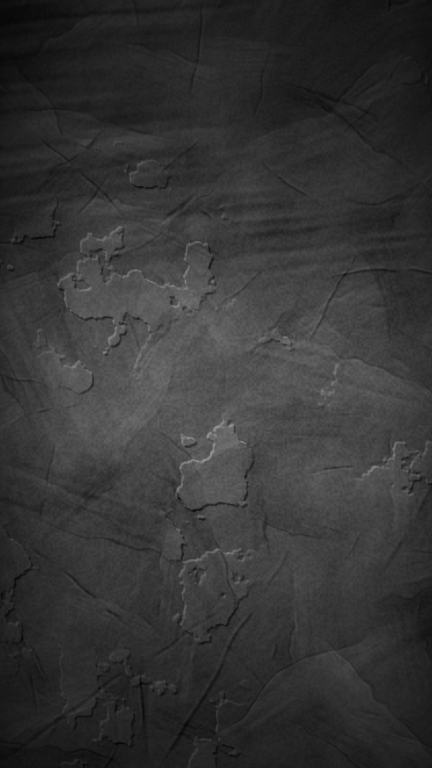
A Shadertoy shader for this texture:

```glsl
// Dark trowelled plaster: a charcoal wall, lightest across its middle.
// Overlapping trowel strokes with creased edges, scratches, combed grooves
// and flaked chips modulate a soft vignette tone.

const float EDGE_TONE = 0.088;     // grey level far from the light
const float GLOW_TONE = 0.225;     // grey added at the lit middle
const float GLOW_HEIGHT = 0.47;    // centre of the light, 0..1 up the canvas
const float GLOW_SPREAD = 0.34;
const float SIDE_SHADE = 0.40;     // darkening at left and right borders
const float CLOUD = 0.75;          // strength of the broad blotches
const float RELIEF = 1.3;          // strength of the fine side-lit bumps
const float STROKE_TONE = 0.17;    // tone step at a trowel edge
const float COMB = 0.26;           // fine lines inside a stroke
const float CREASE = 0.26;         // dark line along a trowel edge
const float SCRATCH = 0.42;
const float GROOVE = 0.55;
const float CHIP = 0.50;
const float GRAIN = 0.20;
const float LINE_WIDTH = 0.0032;   // in canvas widths
const vec2 LIGHT_STEP = vec2(-0.004, 0.005);

float hash(vec2 p) {
    vec3 q = fract(p.xyx * vec3(0.1031, 0.1030, 0.0973));
    q += dot(q, q.yzx + 33.33);
    return fract((q.x + q.y) * q.z);
}

float noise(vec2 p) {
    vec2 i = floor(p), f = fract(p);
    f = f * f * (3.0 - 2.0 * f);
    return mix(mix(hash(i), hash(i + vec2(1, 0)), f.x),
               mix(hash(i + vec2(0, 1)), hash(i + vec2(1, 1)), f.x), f.y);
}

float fbm(vec2 p) {
    float sum = 0.0, amp = 0.5;
    for (int i = 0; i < 5; i++) {
        sum += amp * noise(p);
        p = mat2(1.6, 1.2, -1.2, 1.6) * p + 7.1;
        amp *= 0.5;
    }
    return sum;
}

mat2 rotation(float a) {
    float c = cos(a), s = sin(a);
    return mat2(c, -s, s, c);
}

float bell(float x) { return exp(-x * x); }

// One randomly turned trowel pass per grid cell, sharp on one long side.
float trowelStrokes(vec2 p, float scale, float seed, float lineWidth) {
    vec2 g = p * scale;
    float width = lineWidth * scale;
    float wobble = 0.16 * (noise(g * 2.5 + seed) - 0.5) + 0.05 * (noise(g * 11.0) - 0.5);
    float broken = smoothstep(0.35, 0.7, noise(g * 4.0 + seed * 3.0));
    float sum = 0.0;
    for (int j = -1; j <= 1; j++)
    for (int i = -1; i <= 1; i++) {
        vec2 cell = floor(g) + vec2(i, j);
        vec2 centre = cell + vec2(hash(cell + seed), hash(cell + seed + 41.7));
        float pick = hash(cell + seed + 83.1);
        // Strokes lie flatter towards the top of the wall.
        float spread = mix(6.2, 2.2, smoothstep(0.9, 1.3, centre.y / scale));
        vec2 q = rotation((pick - 0.5) * spread) * (g - centre);
        float depth = wobble - q.y + 0.5 * (fract(pick * 7.0) - 0.5) * q.x * q.x;
        float reach = 1.0 - smoothstep(0.35, 0.7, abs(q.x));
        float body = smoothstep(-width, width, depth) * (1.0 - smoothstep(0.0, 0.65, depth));
        float tone = STROKE_TONE * (fract(pick * 13.0) < 0.5 ? -1.0 : 1.0);
        float comb = noise(q * vec2(3.0, 38.0) + cell * 17.0) - 0.5;
        float edge = 0.45 * bell(depth / width - 2.0) - bell(depth / width);
        sum += reach * (body * (tone + COMB * comb) + CREASE * broken * edge);
    }
    return sum;
}

// Thin bent scratches: a dark cut beside a faint lit lip.
float scratches(vec2 p, float scale, float seed, float lineWidth) {
    vec2 g = p * scale;
    float width = lineWidth * scale;
    float wobble = 0.05 * (noise(g * 5.0 + seed) - 0.5);
    float wear = smoothstep(0.25, 0.65, noise(g * 6.0 - seed));
    float sum = 0.0;
    for (int j = -1; j <= 1; j++)
    for (int i = -1; i <= 1; i++) {
        vec2 cell = floor(g) + vec2(i, j);
        vec2 centre = cell + vec2(hash(cell + seed), hash(cell + seed + 19.3));
        float pick = hash(cell + seed + 57.9);
        vec2 q = rotation(pick * 6.28) * (g - centre);
        q.y += wobble + 0.4 * (fract(pick * 9.0) - 0.5) * q.x * q.x;
        float len = mix(0.25, 0.85, fract(pick * 5.0));
        float reach = 1.0 - smoothstep(0.5 * len, len, abs(q.x));
        float cut = 0.5 * bell(q.y / width - 1.8) - bell(q.y / width);
        sum += reach * wear * cut * fract(pick * 23.0);
    }
    return sum;
}

// Ragged flakes gathered in a few places.
float flakes(vec2 p) {
    float gathering = smoothstep(0.55, 0.75, noise(p * 4.3 + 12.0));
    return gathering * smoothstep(0.53, 0.57, fbm(p * 11.0 + 31.0));
}

float bumps(vec2 p) { return fbm(p * 9.0 + 2.0 * noise(p * 3.0)); }

void mainImage(out vec4 fragColor, in vec2 fragCoord) {
    vec2 uv = fragCoord / iResolution.xy;
    vec2 p = fragCoord / iResolution.x;
    float lineWidth = max(LINE_WIDTH, 0.8 / iResolution.x);

    // Vignette tone
    float glow = bell((uv.y - GLOW_HEIGHT) / GLOW_SPREAD);
    float side = abs(2.0 * uv.x - 1.04);
    float tone = (EDGE_TONE + GLOW_TONE * glow) * (1.0 - SIDE_SHADE * side * side * side);

    // Blotches and fine bumps
    vec2 warp = vec2(fbm(p * 3.0), fbm(p * 3.0 + 9.2));
    float detail = CLOUD * (fbm(p * 2.6 + 1.6 * warp) - 0.48);
    detail += RELIEF * (bumps(p) - bumps(p + LIGHT_STEP));

    // Trowel work and scratches, calmer in the lit middle
    float rough = mix(1.2, 0.8, glow);
    detail += rough * trowelStrokes(p, 2.3, 3.0, lineWidth);
    detail += rough * 0.8 * trowelStrokes(p, 4.7, 28.0, lineWidth);
    detail += rough * SCRATCH * (scratches(p, 2.1, 5.0, 1.3 * lineWidth) + scratches(p, 5.0, 66.0, lineWidth));

    // Level grooves in the upper wall
    float grooveArea = smoothstep(0.55, 0.75, uv.y) * smoothstep(0.45, 0.7, noise(p * vec2(2.5, 5.0) + 4.0));
    detail += GROOVE * grooveArea * (noise(vec2(p.x * 3.0, (p.y - 0.12 * p.x) * 75.0 + 3.0 * warp.x)) - 0.55);

    // Chips with a lit rim and a shaded rim
    float flake = flakes(p);
    detail += CHIP * (0.35 * flake + flake - flakes(p + LIGHT_STEP));

    detail += GRAIN * (noise(p * 210.0) - 0.5);
    tone *= max(1.0 + detail, 0.22);
    fragColor = vec4(vec3(tone), 1.0);
}
```
